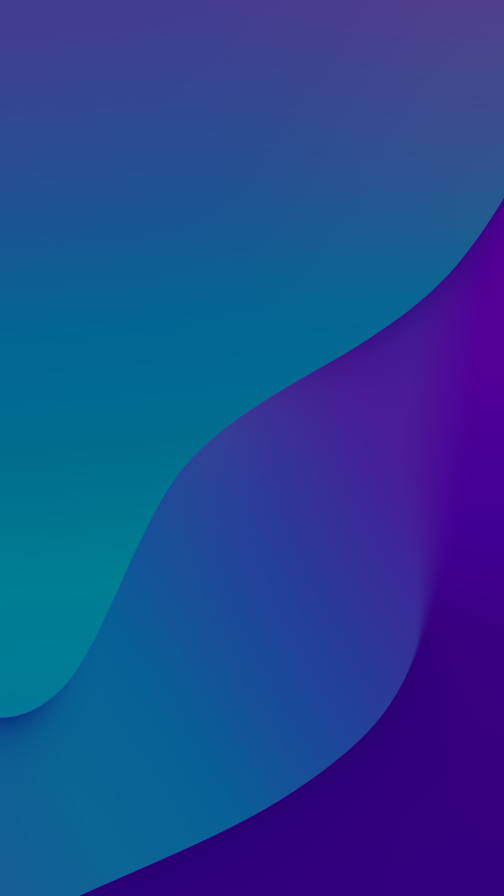
This background is drawn by a Shadertoy shader. Its source:

```glsl
// Three overlapping sheets of colour: teal above, blue-violet between, purple below.
// Each sheet edge is a smooth Hermite curve; sheets are filled with colour ramps
// and cast soft shadows, found from the approximate distance to each edge.

// Edge knots: position along the axis, edge height, slope.
const vec3 UPPER_EDGE[8] = vec3[8](
    vec3(0.0, 0.199, 0.0),    vec3(0.127, 0.234, 0.59),
    vec3(0.25, 0.362, 1.24),  vec3(0.37, 0.482, 0.62),
    vec3(0.532, 0.555, 0.36), vec3(0.718, 0.617, 0.36),
    vec3(0.88, 0.688, 0.57),  vec3(1.0, 0.779, 0.92));
// The lower edge runs up the canvas, so it gives x for each y.
const vec3 LOWER_EDGE[8] = vec3[8](
    vec3(0.0, 0.157, 3.95),   vec3(0.078, 0.463, 3.5),
    vec3(0.164, 0.694, 2.05), vec3(0.251, 0.81, 0.8),
    vec3(0.375, 0.856, 0.18), vec3(0.5, 0.868, 0.1),
    vec3(0.609, 0.885, 0.2),  vec3(1.0, 1.0, 0.3));

// Ramp stops: red, green, blue, position.
const vec4 TEAL_RAMP[6] = vec4[6](
    vec4(0.00, 0.47, 0.60, 0.20), vec4(0.00, 0.495, 0.57, 0.36),
    vec4(0.00, 0.43, 0.56, 0.50), vec4(0.01, 0.40, 0.58, 0.64),
    vec4(0.13, 0.32, 0.58, 0.79), vec4(0.26, 0.24, 0.57, 0.98));
const vec4 BLUE_RAMP[6] = vec4[6](
    vec4(0.09, 0.36, 0.59, 0.00), vec4(0.04, 0.40, 0.58, 0.22),
    vec4(0.03, 0.38, 0.59, 0.44), vec4(0.10, 0.29, 0.60, 0.65),
    vec4(0.16, 0.23, 0.60, 0.81), vec4(0.29, 0.11, 0.59, 1.08));
const vec4 PURPLE_RAMP[6] = vec4[6](
    vec4(0.20, 0.00, 0.50, 0.00), vec4(0.21, 0.00, 0.50, 0.15),
    vec4(0.23, 0.00, 0.51, 0.28), vec4(0.26, 0.00, 0.58, 0.42),
    vec4(0.32, 0.00, 0.59, 0.58), vec4(0.34, 0.00, 0.59, 0.72));

const vec2 BLUE_AXIS = vec2(0.8, 0.9);           // direction of the blue ramp
const vec3 CORNER_TINT = vec3(0.07, 0.0, -0.02); // warm lift at the upper right
const vec3 RIM_TINT = vec3(0.05, 0.02, -0.01);   // pale rim below the teal sheet
const vec3 SHADOW_TINT = vec3(0.7, 0.5, 0.87);
const float UPPER_SHADOW = 0.022;
const float LOWER_SHADOW = 0.045;
const float FOLD_BLUR = 0.045;                   // softness where the fold opens
const float SLOPE_STEP = 0.002;

// Piecewise cubic Hermite curve.
float curve(vec3 knots[8], float x) {
    float y = knots[0].y;
    for (int i = 0; i < 7; i++) {
        vec3 a = knots[i], b = knots[i + 1];
        float span = b.x - a.x;
        float t = clamp((x - a.x) / span, 0.0, 1.0);
        if (x >= a.x) {
            y = mix(a.y, b.y, t * t * (3.0 - 2.0 * t))
              + span * t * (1.0 - t) * (a.z * (1.0 - t) - b.z * t);
        }
    }
    return y;
}

float curveSlope(vec3 knots[8], float x) {
    return (curve(knots, x + SLOPE_STEP) - curve(knots, x - SLOPE_STEP))
         / (2.0 * SLOPE_STEP);
}

vec3 ramp(vec4 stops[6], float x) {
    vec3 color = stops[0].rgb;
    for (int i = 1; i < 6; i++) {
        float t = (x - stops[i - 1].a) / (stops[i].a - stops[i - 1].a);
        color = mix(color, stops[i].rgb, clamp(t, 0.0, 1.0));
    }
    return color;
}

void mainImage(out vec4 fragColor, in vec2 fragCoord) {
    vec2 uv = fragCoord / iResolution.xy;
    float aspect = iResolution.x / iResolution.y;
    float edgeBlur = 0.8 / iResolution.y;

    // Signed distances in canvas heights, positive inside each sheet.
    float upperDist = (uv.y - curve(UPPER_EDGE, uv.x))
        / length(vec2(1.0, curveSlope(UPPER_EDGE, uv.x) / aspect));
    float lowerDist = (curve(LOWER_EDGE, uv.y) - uv.x) * aspect
        / length(vec2(1.0, curveSlope(LOWER_EDGE, uv.y) * aspect));

    // Purple sheet, shaded by the sheet above it.
    vec3 color = ramp(PURPLE_RAMP, uv.y);
    float lowerShade = exp(min(lowerDist, 0.0) / LOWER_SHADOW)
        * (1.0 - smoothstep(0.2, 0.42, uv.y));
    color *= mix(vec3(1.0), SHADOW_TINT, 0.75 * lowerShade);

    // Blue sheet with its pale rim; its right side melts into the purple.
    vec3 blue = ramp(BLUE_RAMP, dot(uv, BLUE_AXIS));
    float rim = smoothstep(0.25, 0.45, uv.x) * (1.0 - smoothstep(0.5, 0.8, uv.x));
    blue += RIM_TINT * rim * exp(min(upperDist, 0.0) / 0.07);
    float foldBlur = mix(edgeBlur, FOLD_BLUR, smoothstep(0.24, 0.5, uv.y));
    color = mix(color, blue, smoothstep(-foldBlur, foldBlur, lowerDist));

    // Shadow of the teal sheet, strongest at both ends.
    float ends = 1.0 - smoothstep(0.0, 0.2, uv.x) + 0.9 * smoothstep(0.4, 0.8, uv.x);
    float upperShade = exp(min(upperDist, 0.0) / UPPER_SHADOW);
    color *= mix(vec3(1.0), SHADOW_TINT, ends * upperShade);

    // Teal sheet.
    vec3 teal = ramp(TEAL_RAMP, uv.y - 0.05 * (uv.x - 0.3));
    teal += CORNER_TINT * smoothstep(0.3, 1.0, uv.x) * smoothstep(0.55, 0.85, uv.y);
    color = mix(color, teal, smoothstep(-edgeBlur, edgeBlur, upperDist));

    fragColor = vec4(color, 1.0);
}
```
